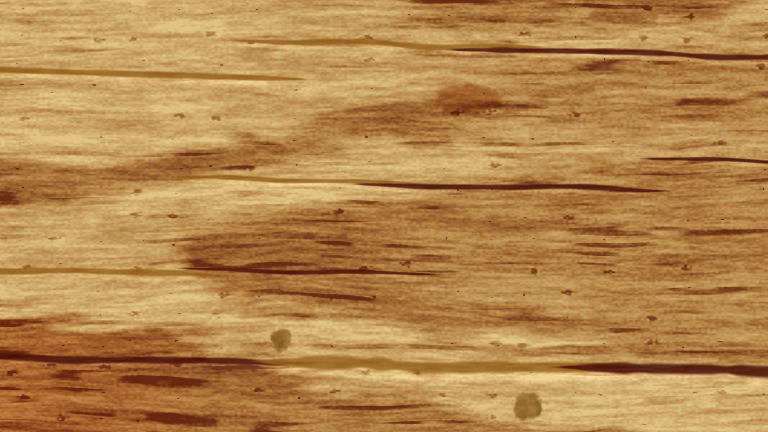
Write a Shadertoy shader that draws this texture.

```glsl
// Weathered wooden plank: flowing growth bands, fine horizontal fibres, long cracks and small knots.

float hash(vec2 p) {
    vec3 q = fract(vec3(p.xyx) * 0.1031);
    q += dot(q, q.yzx + 33.33);
    return fract((q.x + q.y) * q.z);
}

float noise(vec2 p) {
    vec2 i = floor(p), f = fract(p);
    f = f * f * (3.0 - 2.0 * f);
    return mix(mix(hash(i), hash(i + vec2(1, 0)), f.x),
               mix(hash(i + vec2(0, 1)), hash(i + vec2(1, 1)), f.x), f.y);
}

float fbm(vec2 p) {
    float sum = 0.0, amp = 0.5;
    for (int i = 0; i < 5; i++) {
        sum += amp * noise(p);
        p = p * 2.03 + 17.3;
        amp *= 0.5;
    }
    return sum;
}

// Share of dark heartwood, 0 to 1
float heartwood(vec2 p) {
    float rough = (fbm(p * vec2(5.0, 22.0)) - 0.5) * 0.14;
    vec2 q = p + vec2(rough * 1.5, rough);

    // Tongue opening to the right
    float reach = sqrt(max(q.x - 0.38, 0.0));
    float tongue = smoothstep(-0.03, 0.04, 0.215 * reach - abs(q.y - 0.42 + 0.02 * q.x));
    tongue *= smoothstep(0.36, 0.46, q.x) * (1.0 - 0.25 * smoothstep(0.6, 1.5, q.x));

    // Rising streak above it
    float streakY = 0.57 + 0.17 * smoothstep(0.0, 1.2, q.x);
    float streak = 1.0 - smoothstep(0.015, 0.065, abs(q.y - streakY));
    streak *= 1.0 - 0.4 * smoothstep(0.7, 1.4, q.x);

    // Lower left wedge, upper right patches
    float wedge = smoothstep(-0.02, 0.03, 0.285 - 0.2 * q.x - q.y);
    float upper = smoothstep(0.95, 1.3, q.x) * smoothstep(0.14, 0.04, abs(q.y - 0.77)) * 0.6;
    float top = smoothstep(0.85, 1.05, q.x) * smoothstep(0.945, 0.975, q.y) * 0.8;
    return max(max(max(tongue, streak), wedge), max(upper, top));
}

// Tapered split; s holds start, end, height and half width
float split(vec2 p, vec4 s) {
    float taper = smoothstep(s.x, s.x + 0.2, p.x) * smoothstep(s.y, s.y - 0.2, p.x);
    float line = s.z - 0.02 * (p.x - 0.9) + 0.012 * (noise(vec2(p.x * 6.0, s.z * 40.0)) - 0.5);
    float w = abs(s.w) * taper * (0.7 + 0.6 * noise(vec2(p.x * 25.0, s.z * 90.0)));
    return smoothstep(w + 0.003, w * 0.5, abs(p.y - line)) * smoothstep(0.0, 0.25, taper);
}

// Rough oval blob
float knot(vec2 p, vec2 centre, vec2 radius) {
    float d = length((p - centre) / radius) + 0.7 * (fbm(p * 45.0) - 0.5);
    return smoothstep(1.1, 0.8, d);
}

vec3 woodColor(float t) {
    vec3 c = mix(vec3(0.41, 0.17, 0.08), vec3(0.68, 0.475, 0.235), smoothstep(-0.05, 0.55, t));
    return mix(c, vec3(0.88, 0.77, 0.52), clamp((t - 0.45) / 0.55, 0.0, 1.0));
}

void mainImage(out vec4 fragColor, in vec2 fragCoord) {
    vec2 p = fragCoord / iResolution.y;
    float heart = heartwood(p);

    // Fibres follow a gently bent grain
    vec2 g = p;
    g.y += 0.035 * (noise(p * vec2(1.6, 3.0)) - 0.5) + 0.008 * (noise(p * vec2(9.0, 14.0)) - 0.5);
    float broad = fbm(g * vec2(2.5, 26.0)) - 0.5;
    float fibre = noise(g * vec2(7.0, 110.0)) - 0.5;
    float fine = noise(g * vec2(28.0, 210.0) + 40.0) - 0.5;
    float grit = noise(p * vec2(150.0, 230.0)) - 0.5;
    float groove = smoothstep(0.64, 0.86, noise(g * vec2(5.0, 85.0) + 9.0));
    groove *= smoothstep(0.25, 0.6, noise(g * vec2(13.0, 60.0) + 70.0));

    float tone = mix(0.80, 0.41, heart) + 0.42 * broad;
    tone += 0.26 * fibre + 0.22 * fine + 0.19 * grit;
    tone -= groove * mix(0.24, 0.42, heart);
    tone += 0.2 * (fbm(p * vec2(3.0, 7.0) + 5.0) - 0.5);

    // Small pits scattered along the grain
    vec2 cell = p * vec2(11.0, 17.0), id = floor(cell);
    vec2 pit = fract(cell) - 0.3 - 0.4 * vec2(hash(id + 3.0), hash(id + 8.0));
    float pitSize = 0.13 * step(0.84, hash(id));
    tone -= 0.35 * smoothstep(pitSize, pitSize * 0.3 - 0.01, length(pit * vec2(0.7, 1.0)) + 0.12 * grit);

    vec3 color = woodColor(tone);

    // Warm red stain in the lower left and along the streak
    float stain = heart * smoothstep(0.9, 0.0, p.x) * smoothstep(0.65, 0.1, p.y);
    color *= mix(vec3(1.0), vec3(0.98, 0.84, 0.74), stain);

    // Positive widths are open red-black splits, negative ones ochre filled
    vec4 splits[11] = vec4[11](
        vec4(0.5, 1.3, 0.897, -0.006), vec4(1.0, 2.0, 0.888, 0.006),
        vec4(-0.2, 0.75, 0.815, -0.007), vec4(0.35, 1.0, 0.58, -0.005),
        vec4(0.78, 1.58, 0.573, 0.006), vec4(-0.2, 0.6, 0.355, -0.007),
        vec4(0.38, 1.05, 0.365, 0.004), vec4(-0.2, 0.75, 0.152, 0.008),
        vec4(0.55, 1.5, 0.155, -0.016), vec4(1.25, 2.0, 0.155, 0.013),
        vec4(1.45, 2.0, 0.645, 0.004));
    for (int i = 0; i < 11; i++) {
        vec4 s = splits[i];
        vec3 inner = s.w > 0.0 ? vec3(0.30, 0.075, 0.04) : vec3(0.59, 0.39, 0.12);
        float rim = split(p + vec2(0.0, abs(s.w) + 0.004), s);
        color += 0.06 * rim;
        color = mix(color, inner + 0.06 * fine, 0.88 * split(p, s));
    }

    // Two ochre knots and one reddish one
    float ochre = max(knot(p, vec2(0.65, 0.215), vec2(0.025, 0.03)),
                      knot(p, vec2(1.225, 0.06), vec2(0.034, 0.036)));
    color = mix(color, vec3(0.55, 0.37, 0.13) + 0.3 * (fbm(p * 60.0) - 0.5), 0.8 * ochre);
    float red = knot(p, vec2(1.08, 0.77), vec2(0.08, 0.035));
    color = mix(color, color * vec3(0.86, 0.70, 0.58), red);

    fragColor = vec4(clamp(color, 0.0, 1.0), 1.0);
}
```
